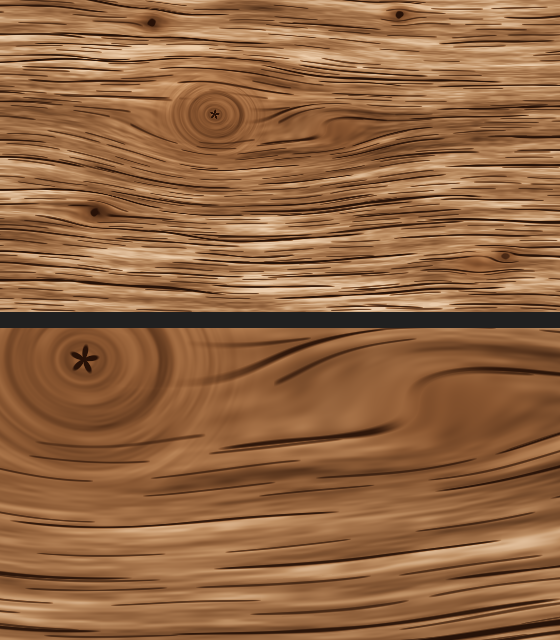
Top: the whole. Bottom: its middle third, enlarged.
This texture is drawn by a Shadertoy shader. Its source:

```glsl
// Weathered wood plank: long grain that bends around knots, split by dark cracks.
// Knots squeeze the grain coordinate; stretched noise gives fibres and ridges,
// and jittered rows of tapered strokes give the cracks. Tone picks the colour.

const vec3 DARK  = vec3(0.15, 0.07, 0.03);
const vec3 UMBER = vec3(0.37, 0.23, 0.13);
const vec3 BROWN = vec3(0.53, 0.35, 0.21);
const vec3 TAN   = vec3(0.65, 0.46, 0.30);
const vec3 HONEY = vec3(0.75, 0.57, 0.40);
const vec3 STRAW = vec3(0.83, 0.68, 0.53);
const vec3 PALE  = vec3(0.92, 0.80, 0.67);

const float BASE_TONE = 0.69;
const float BEND = 0.8;            // how far knots push the grain aside
const float RING_RADIUS = 0.17;    // extent of rings round the main knot
const float CORE_RADIUS = 0.068;

// Knots: centre x, centre y, size, hole strength (the first is the main one)
const int KNOTS = 7;
const vec4 KNOT[KNOTS] = vec4[KNOTS](
    vec4(0.688, 0.633, 0.170, 0.0), vec4(0.486, 0.928, 0.035, 1.0),
    vec4(1.279, 0.953, 0.030, 1.0), vec4(0.305, 0.319, 0.045, 1.0),
    vec4(1.620, 0.180, 0.024, 0.6), vec4(1.535, 0.156, 0.045, 0.0),
    vec4(1.080, 0.580, 0.075, 0.0));

float hash(vec2 p) {
    return fract(sin(dot(p, vec2(127.1, 311.7))) * 43758.5453);
}

float noise(vec2 p) {
    vec2 i = floor(p), f = fract(p);
    f = f * f * (3.0 - 2.0 * f);
    return mix(mix(hash(i), hash(i + vec2(1, 0)), f.x),
               mix(hash(i + vec2(0, 1)), hash(i + vec2(1, 1)), f.x), f.y);
}

float ramp(float a, float b, float t) {
    return clamp((t - a) / (b - a), 0.0, 1.0);
}

vec3 woodColour(float t) {
    vec3 c = mix(DARK, UMBER, ramp(0.15, 0.37, t));
    c = mix(c, BROWN, ramp(0.37, 0.53, t));
    c = mix(c, TAN, ramp(0.53, 0.65, t));
    c = mix(c, HONEY, ramp(0.65, 0.75, t));
    c = mix(c, STRAW, ramp(0.75, 0.83, t));
    return mix(c, PALE, ramp(0.83, 0.95, t));
}

// Tone offset of ridges and fibres; g.x runs along the grain, g.y across it
float grain(vec2 g) {
    vec2 r = g * vec2(2.4, 38.0);
    float ridge = noise(r);
    float slope = noise(r + vec2(0, 0.25)) - noise(r - vec2(0, 0.25));
    float streak = noise(g * vec2(5.0, 85.0) + 31.0) - 0.5;
    float fibre = noise(g * vec2(13.0, 170.0) + 57.0) - 0.5;
    float hair = noise(g * vec2(38.0, 260.0) + 83.0) - 0.5;
    return 0.20 * (ridge - 0.5) - 0.17 * slope + 0.20 * streak
         + 0.19 * fibre + 0.12 * hair;
}

// One layer of cracks: x = darkness, y = lit lower lip
vec2 cracks(vec2 g, float rows, float len, float width, float share, float seed) {
    float v = g.y * rows + seed;
    float row = floor(v);
    float u = g.x / len + 7.0 * hash(vec2(row, seed));
    vec2 id = vec2(floor(u), row) + seed;
    float s = fract(u) - 0.5;
    float size = hash(id + 17.3);
    float mid = 0.5 + 0.3 * (hash(id + 5.7) - 0.5) + 0.4 * s * (hash(id + 9.1) - 0.5)
              + 0.25 * (noise(vec2(g.x * 4.0 / sqrt(len), row * 3.7)) - 0.5);
    float reach = s / (0.28 + 0.21 * size);
    float taper = sqrt(max(0.0, 1.0 - reach * reach)) * step(hash(id), share);
    float rough = 0.35 + 1.1 * noise(vec2(g.x * 17.0, row * 5.3));
    float w = width * taper * rough * (0.5 + 0.7 * size);
    float d = (fract(v) - mid) / rows;
    float soft = 0.6 / iResolution.y + 0.0008;
    float line = 1.0 - smoothstep(w * 0.4, w + soft, abs(d));
    line *= smoothstep(0.0, 0.5, taper);
    float shade = 0.35 * taper * step(0.0, d) * exp(-d / (width * 2.2));
    float lip = taper * exp(-abs(d + w + width) / width);
    return vec2(max(line, shade), lip);
}

void mainImage(out vec4 fragColor, in vec2 fragCoord) {
    vec2 p = fragCoord / iResolution.y;

    // Gentle waves in the grain, then bending round every knot
    float v = p.y + 0.10 * (noise(p * vec2(1.3, 2.2) + 4.0) - 0.5)
            + 0.012 * (noise(p * vec2(5.0, 14.0)) - 0.5);
    float halo = 0.0, hole = 0.0, stain = 0.0;
    for (int i = 0; i < KNOTS; i++) {
        vec2 d = p - KNOT[i].xy;
        float size = KNOT[i].z;
        vec2 e = d / vec2(size * 1.9, size);
        float push = BEND * exp(-dot(e, e));
        v -= d.y * push;
        halo = max(halo, push);
        float r = length(d * vec2(0.85, 1.0)) + 0.006 * (noise(p * 90.0) - 0.5);
        hole = max(hole, KNOT[i].w * (1.0 - smoothstep(0.008, 0.014, r)));
        stain = max(stain, KNOT[i].w * exp(-r * r / 0.0009));
    }
    vec2 g = vec2(p.x, v);

    // Broad light and dark areas plus grain
    float broad = 0.6 * noise(g * vec2(1.7, 5.0) + 11.0)
                + 0.4 * noise(g * vec2(3.5, 13.0) + 23.0) - 0.5;
    float tone = BASE_TONE + 0.36 * broad - 0.09 * halo - 0.22 * stain;
    tone += 0.07 * exp(-pow((p.y - 0.2) / 0.06, 2.0));

    // Rings and core of the main knot
    vec2 k = p - KNOT[0].xy;
    float r = length(k * vec2(0.84, 1.0)) * (1.0 + 0.14 * (noise(p * 8.0) - 0.5));
    float ringed = 1.0 - smoothstep(RING_RADIUS * 0.55, RING_RADIUS, r);
    float rings = 0.6 * grain(vec2(k.x + 0.7 * k.y, r * 1.4) + 3.0) + 0.025 * sin(r * 330.0);
    tone += mix(grain(g) * (1.0 - 0.3 * halo), rings, ringed);
    float core = 1.0 - smoothstep(CORE_RADIUS * 0.9, CORE_RADIUS * 1.05, r);
    tone -= 0.10 * core * smoothstep(0.045, 0.01, r) + 0.05 * core;
    tone -= 0.13 * exp(-pow((r - CORE_RADIUS) / 0.008, 2.0));
    float star = 0.009 + 0.006 * sin(5.0 * atan(k.y, k.x) + 0.8);
    hole = max(hole, 1.0 - smoothstep(star - 0.002, star + 0.003, length(k)));

    // Cracks from long and deep to short and fine, thinned out near knots
    float open = 1.0 - halo;
    vec2 deep = cracks(g, 10.0, 0.95, 0.0046 * open, 0.75, 1.0);
    vec2 mid = cracks(g, 25.0, 0.46, 0.0028 * open, 0.55, 40.0);
    vec2 fine = cracks(g, 58.0, 0.20, 0.0016 * open, 0.45, 90.0);
    float dark = max(deep.x, max(0.9 * mid.x, 0.65 * fine.x));
    dark *= 1.0 - smoothstep(0.5, 0.75, halo);
    tone += open * (0.10 * deep.y + 0.08 * mid.y + 0.05 * fine.y);
    tone = mix(tone, 0.13, max(dark, hole));

    // Warmer tint around knots
    vec3 colour = woodColour(tone) * mix(vec3(1.0), vec3(1.03, 0.96, 0.88), halo);
    fragColor = vec4(colour, 1.0);
}
```
